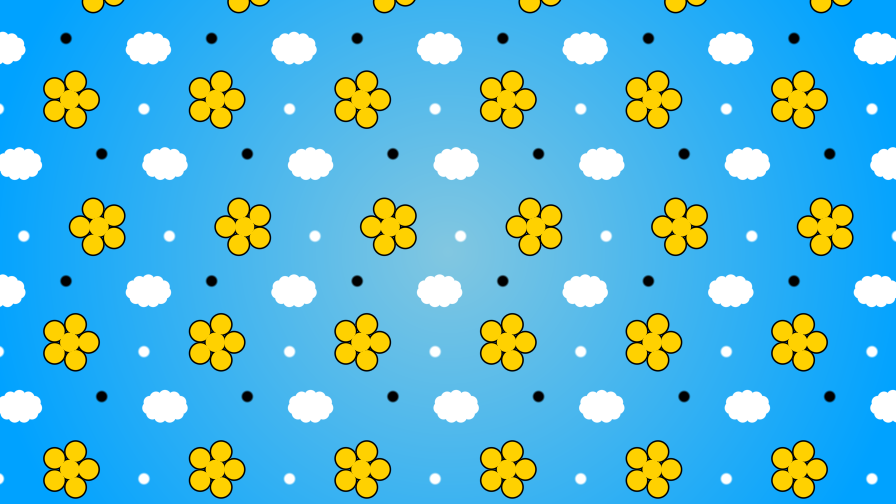
Reproduce this pattern procedurally as a WebGL 1 fragment shader.

```glsl
precision highp float;
// Cheerful wallpaper: outlined five-petal flowers, scalloped clouds and small
// soft dots on a radial sky gradient. Columns repeat with mod; a loop places
// the unevenly spaced rows, whose motifs shift and mirror from row to row.

uniform vec2 u_resolution;

const float VIEW_HEIGHT = 432.0;  // canvas height in design units
const float COLUMN_STEP = 124.8;  // horizontal repeat
const float ROW_PAIR = 208.0;     // vertical repeat of two rows
const float ROW_STEP = 99.0;      // offset of the second row in a pair
const float TAU = 6.2831853;

const vec3 SKY_CENTRE = vec3(0.51, 0.78, 0.88);
const vec3 SKY_EDGE = vec3(0.0, 0.635, 1.0);
const vec3 PETAL_YELLOW = vec3(1.0, 0.82, 0.0);
const vec3 INK = vec3(0.0);
const vec3 WHITE = vec3(1.0);

// Position relative to the nearest column copy of an anchor.
vec2 repeatColumns(vec2 p, vec2 anchor) {
  vec2 q = p - anchor;
  q.x = mod(q.x + 0.5 * COLUMN_STEP, COLUMN_STEP) - 0.5 * COLUMN_STEP;
  return q;
}

// Coverage of a distance, with an edge of the given half width.
float cover(float d, float soft) {
  return 1.0 - smoothstep(-soft, soft, d);
}

float circle(vec2 p, float radius) {
  return length(p) - radius;
}

// Five round petals, the first pointing along +x, around a small core.
float flower(vec2 p, float reach, float petalRadius, float coreRadius) {
  float sector = TAU / 5.0;
  float angle = mod(atan(p.y, p.x) + 0.5 * sector, sector) - 0.5 * sector;
  vec2 q = length(p) * vec2(cos(angle), sin(angle));
  return min(circle(q - vec2(reach, 0.0), petalRadius), circle(p, coreRadius));
}

// Ring of puffs on an ellipse, filled by a flattened core.
float cloud(vec2 p, vec2 ringRadii, float puffRadius) {
  float d = (length(p / ringRadii) - 1.0) * ringRadii.y;
  for (int i = 0; i < 11; i++) {
    float a = TAU * (float(i) + 0.25) / 11.0;
    d = min(d, circle(p - ringRadii * vec2(cos(a), sin(a)), puffRadius));
  }
  return d;
}

void main() {
  float unit = VIEW_HEIGHT / u_resolution.y;
  vec2 size = u_resolution * unit;
  vec2 p = gl_FragCoord.xy * unit;
  float edge = 0.7 * unit;
  float dotEdge = max(1.2, edge);

  // Sky
  float glow = length(p - 0.5 * size) / (0.93 * VIEW_HEIGHT);
  vec3 color = mix(SKY_CENTRE, SKY_EDGE, clamp(glow, 0.0, 1.0));

  p.y = VIEW_HEIGHT - p.y;  // rows are counted from the top

  for (int i = 0; i < 5; i++) {
    float row = float(i);
    float odd = mod(row, 2.0);
    float rowTop = ROW_PAIR * floor(row / 2.0) + ROW_STEP * odd;

    // The last row keeps the odd-row flower placement.
    float turned = max(odd, step(3.5, row));
    vec2 flowerAnchor = vec2(mix(84.8, 59.8, turned), rowTop - 13.6);
    vec2 dotAnchor = vec2(mix(20.4, 123.4, turned), rowTop - 5.6);

    // Clouds and dots
    vec2 cloudAt = repeatColumns(p, vec2(mix(2.4, 16.6, odd), rowTop + 41.4));
    cloudAt.x *= 1.0 - 2.0 * odd;
    vec2 blackAt = repeatColumns(p, vec2(mix(56.6, 87.2, odd), rowTop + 32.9));
    vec2 whiteAt = repeatColumns(p, dotAnchor);
    color = mix(color, WHITE, cover(cloud(cloudAt, vec2(14.2, 8.8), 5.4), edge));
    color = mix(color, INK, cover(circle(blackAt, 4.7), dotEdge));
    color = mix(color, WHITE, cover(circle(whiteAt, 4.7), dotEdge));

    // Flower: dark outline first, then the fill
    vec2 flowerAt = repeatColumns(p, flowerAnchor);
    flowerAt.x *= 2.0 * turned - 1.0;
    float d = flower(flowerAt, 16.0, 9.2, 9.0);
    color = mix(color, INK, cover(d - 0.65, edge));
    color = mix(color, PETAL_YELLOW, cover(d + 0.65, edge));
  }

  gl_FragColor = vec4(color, 1.0);
}
```
